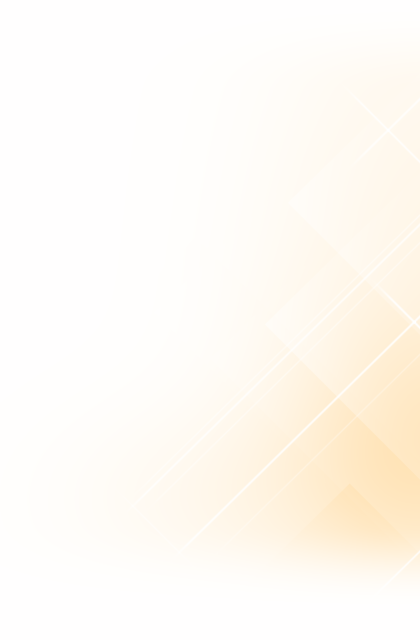
Write a WebGL 2 fragment shader that draws this background.

```glsl
#version 300 es
precision highp float;
// Pale amber glow on white, crossed by translucent diagonal panels and fine light streaks.
uniform vec2 u_resolution;
out vec4 outColor;

const vec3 WHITE = vec3(1.0, 0.998, 0.996);
const vec3 AMBER = vec3(1.0, 0.892, 0.72);

// Soft elliptical light, 1 at its centre.
float glow(vec2 p, vec2 center, vec2 radius) {
  vec2 d = (p - center) / radius;
  return exp(-dot(d, d));
}

// Quarter-plane with a crisp corner; side holds the inward sign of each axis.
float panel(vec2 q, vec2 corner, vec2 side, vec2 fade, float pixel) {
  vec2 d = (q - corner) * side;
  vec2 inside = smoothstep(-pixel, pixel, d);
  vec2 falloff = exp(-max(d, 0.0) / fade);
  return inside.x * inside.y * falloff.x * falloff.y;
}

// Thin streak; across is its offset from the axis, span its tapered extent.
float streak(float across, float along, vec2 span, float halfWidth, float pixel) {
  float body = 1.0 - smoothstep(halfWidth - pixel, halfWidth + pixel, abs(across) * 0.7);
  float taper = smoothstep(span.x, span.x + 0.08, along)
              * (1.0 - smoothstep(span.y - 0.08, span.y, along));
  return body * taper;
}

// Warm light gathered at the lower right, fading out at top and bottom.
float warmth(vec2 p) {
  float w = 0.65 * glow(p, vec2(0.65, 0.29), vec2(0.20, 0.20));
  w += 0.40 * glow(p, vec2(0.68, 0.48), vec2(0.245, 0.50));
  w += 0.20 * glow(p, vec2(0.36, 0.22), vec2(0.24, 0.14));
  return w * smoothstep(0.045, 0.18, p.y) * (1.0 - smoothstep(0.86, 1.0, p.y));
}

// Overlapping panels: positive values bleach the glow, negative ones deepen it.
float bleach(vec2 q, float pixel) {
  float b = 0.48 * panel(q, vec2(1.133, -0.247), vec2(1.0), vec2(0.22, 0.38), pixel);
  b += 0.50 * panel(q, vec2(0.907, -0.089), vec2(1.0), vec2(0.20, 0.45), pixel);
  b += 0.15 * panel(q, vec2(0.768, -0.120), vec2(1.0), vec2(0.16, 0.40), pixel);
  b -= 0.24 * panel(q, vec2(0.791, 0.297), vec2(-1.0, 1.0), vec2(0.22, 0.25), pixel);
  b -= 0.18 * panel(q, vec2(0.935, -0.336), vec2(-1.0, 1.0), vec2(0.20, 0.25), pixel);
  b += 0.20 * panel(q, vec2(0.753, -0.281), vec2(1.0), vec2(0.15, 0.18), pixel);
  return b;
}

// White streaks running along both diagonals.
float streaks(vec2 q, float pixel) {
  float rising = 0.85 * streak(q.y - 0.1405, q.x, vec2(0.38, 2.0), 0.0016, pixel);
  rising += 0.75 * streak(q.y + 0.006, q.x, vec2(0.38, 2.0), 0.0015, pixel);
  rising += 0.50 * streak(q.y + 0.021, q.x, vec2(0.42, 2.0), 0.0010, pixel);
  rising += 0.45 * streak(q.y - 0.023, q.x, vec2(0.42, 2.0), 0.0010, pixel);
  rising += 0.32 * streak(q.y - 0.201, q.x, vec2(0.45, 2.0), 0.0010, pixel);
  rising += 0.80 * streak(q.y - 0.515, q.x, vec2(0.62, 2.0), 0.0014, pixel);
  rising += 0.70 * streak(q.y + 0.206, q.x, vec2(1.27, 2.0), 0.0017, pixel);

  float falling = 0.80 * streak(q.x - 1.403, q.y, vec2(-0.36, 2.0), 0.0014, pixel);
  falling += 0.85 * streak(q.x - 1.144, q.y, vec2(0.0, 2.0), 0.0016, pixel);
  falling += 0.45 * streak(q.x - 0.417, q.y, vec2(-0.07, 0.20), 0.0010, pixel);
  return clamp(rising + falling, 0.0, 1.0);
}

void main() {
  float pixel = 1.0 / u_resolution.y;
  vec2 p = gl_FragCoord.xy * pixel;
  // Diagonal axes: x runs up to the right, y runs down to the right.
  vec2 q = vec2(p.x + p.y, p.x - 1.02 * p.y);

  float amount = warmth(p) * (1.0 - bleach(q, pixel));
  vec3 color = mix(WHITE, AMBER, clamp(amount, 0.0, 1.0));
  color = mix(color, vec3(1.0), streaks(q, pixel));
  outColor = vec4(color, 1.0);
}
```
